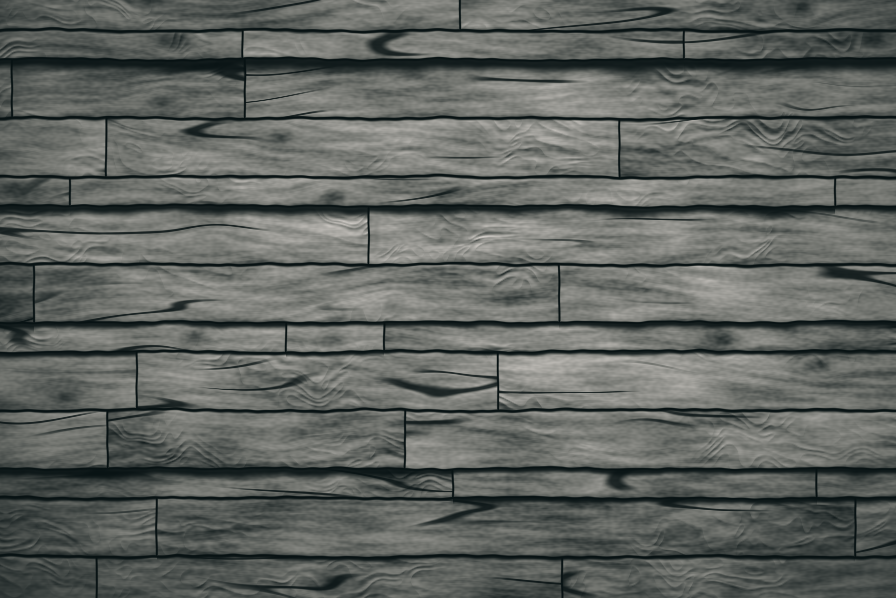
This texture is drawn by a Shadertoy shader. Its source:

```glsl
const float ASPECT = 1.5;
const int ROW_COUNT = 13;
const float THIN = 0.0488;          // height of a narrow row
const float THICK = 0.0977;         // height of a wide row
const float FIRST_THIN = 0.0508;    // top of the first narrow row
const float GAP = 0.0022;
const float EDGE_WEAR = 0.0035;
const float SHADOW_REACH = 0.034;
const float BASE_TONE = 0.64;
const float TONE_SPREAD = 0.20;
const float GRAIN_CONTRAST = 0.42;
const float CARVE_LIGHT = 0.36;
const float VIGNETTE = 1.25;
const vec3 DARK = vec3(0.03, 0.07, 0.075);
const vec3 MIDDLE = vec3(0.44, 0.45, 0.43);
const vec3 PALE = vec3(0.72, 0.71, 0.69);

// Each row: first joint, second joint, how far it stands out
const vec3 ROWS[ROW_COUNT] = vec3[](
    vec3(0.770, 2.000, 0.5), vec3(0.406, 1.145, 0.9), vec3(0.020, 0.410, 0.3),
    vec3(0.178, 1.037, 0.4), vec3(0.117, 1.398, 0.7), vec3(0.617, 2.000, 0.3),
    vec3(0.057, 0.936, 0.6), vec3(0.479, 0.643, 0.3), vec3(0.229, 0.834, 0.3),
    vec3(0.180, 0.678, 0.8), vec3(0.758, 1.367, 0.4), vec3(0.262, 1.432, 0.3),
    vec3(0.162, 0.941, 0.2));

struct Plank { float left, right, id, relief; };

float hash(float n) {
    n = fract(n * 0.1031 + 0.37);
    n *= n + 33.33;
    return fract(n * (n + n));
}

vec2 gradientAt(vec2 cell) {
    vec3 h = fract(cell.xyx * vec3(0.1031, 0.1030, 0.0973));
    h += dot(h, h.yzx + 33.33);
    float angle = 6.2832 * fract((h.x + h.y) * h.z);
    return vec2(cos(angle), sin(angle));
}

float noise(vec2 p) {
    vec2 i = floor(p), f = p - i;
    vec2 u = f * f * f * (f * (f * 6.0 - 15.0) + 10.0);
    vec2 e = vec2(1.0, 0.0);
    float low = mix(dot(gradientAt(i), f), dot(gradientAt(i + e), f - e), u.x);
    float high = mix(dot(gradientAt(i + e.yx), f - e.yx), dot(gradientAt(i + 1.0), f - 1.0), u.x);
    return 1.4 * mix(low, high, u.y);
}

float fbm(vec2 p) {
    float sum = 0.0, amp = 0.6;
    for (int i = 0; i < 3; i++) {
        sum += amp * noise(p);
        p = p * 2.03 + 17.3;
        amp *= 0.6;
    }
    return sum;
}

float rowTop(int row) {
    float k = floor((float(row) - 1.0) / 3.0);
    float m = float(row) - 1.0 - 3.0 * k;
    return FIRST_THIN + k * (THIN + 2.0 * THICK) + min(m, 1.0) * THIN + max(m - 1.0, 0.0) * THICK;
}

Plank plankAt(int row, float x) {
    vec3 r = ROWS[row];
    float index = step(r.x, x) + step(r.y, x);
    float left = x < r.x ? -0.1 : (x < r.y ? r.x : r.y);
    float right = x < r.x ? r.x : (x < r.y ? r.y : ASPECT + 0.1);
    float id = float(row) * 3.0 + index;
    return Plank(left, right, id, r.z + 0.3 * (hash(id + 5.0) - 0.5));
}

// Bends the grain around a knot and tilts it for each plank
vec2 grainSpace(vec2 p, vec2 knot, float id) {
    vec2 d = (p - knot) * vec2(1.0, 1.7);
    p.y -= 0.8 * (p.y - knot.y) * exp(-dot(d, d) * 450.0);
    p.y += p.x * 0.14 * (hash(id + 9.0) - 0.5);
    p += vec2(7.3, 3.1) * id;
    p.y += 0.014 * noise(p * vec2(4.0, 9.0));
    return p;
}

// x: fibre tone, y: carved height
vec2 woodSurface(vec2 q) {
    float fibre = fbm(q * vec2(8.0, 75.0));
    float rough = smoothstep(-0.05, 0.45, noise(q * vec2(3.5, 8.0) + 4.0));
    float tear = 1.0 - 2.0 * abs(noise(q * vec2(13.0, 48.0) + 1.5 * noise(q * 16.0)));
    return vec2(fibre, 0.5 * fibre + rough * tear);
}

void mainImage(out vec4 fragColor, in vec2 fragCoord) {
    vec2 uv = fragCoord / iResolution.xy;
    vec2 p = vec2(uv.x * ASPECT, 1.0 - uv.y);   // y runs downward
    float pixel = 1.0 / iResolution.y;

    // Plank layout with worn edges
    vec2 w = p + EDGE_WEAR * vec2(0.3 * noise(p * vec2(9.0, 30.0)),
                                  noise(p * vec2(6.0, 4.0)) + 0.6 * noise(p * vec2(32.0, 12.0)));
    int row = 0;
    for (int r = 1; r < ROW_COUNT; r++) row += int(step(rowTop(r), w.y));
    Plank plank = plankAt(row, w.x);
    Plank above = plankAt(max(row - 1, 0), w.x);
    float top = rowTop(row), bottom = rowTop(row + 1);
    float fromTop = w.y - top;
    float edge = min(min(fromTop, bottom - w.y), min(w.x - plank.left, plank.right - w.x));

    // Fibres, carving and broad stains
    vec2 knot = vec2(mix(plank.left, plank.right, 0.15 + 0.7 * hash(plank.id + 2.0)),
                     mix(top, bottom, 0.2 + 0.6 * hash(plank.id + 3.0)));
    vec2 q = grainSpace(p, knot, plank.id);
    vec2 wood = woodSurface(q);
    float carve = woodSurface(q + vec2(0.0, 0.003)).y - wood.y;
    float tone = BASE_TONE + TONE_SPREAD * (hash(plank.id + 1.0) - 0.5);
    tone += GRAIN_CONTRAST * wood.x + CARVE_LIGHT * carve;
    tone += 0.24 * noise(q * vec2(4.0, 11.0)) + 0.10 * noise(p * vec2(90.0, 210.0));

    // Knot core and open cracks
    vec2 k = (p - knot) * vec2(1.0, 1.8);
    tone -= 0.3 * step(0.45, hash(plank.id + 4.0)) * exp(-dot(k, k) * 2600.0);
    float split = abs(noise(q * vec2(3.0, 26.0) + 8.0));
    float open = smoothstep(0.12, 0.42, noise(q * vec2(3.0, 13.0) + 21.0));
    tone *= 1.0 - 0.85 * open * smoothstep(0.10, 0.02, split);

    // Lit upper edge, cast shadow and gap
    tone += 0.16 * exp(-abs(fromTop - 0.004) / 0.002);
    float reach = 0.006 + SHADOW_REACH * max(above.relief - plank.relief, 0.0);
    reach *= 1.0 + 0.5 * noise(vec2(p.x * 9.0, plank.id));
    tone *= mix(0.08, 1.0, smoothstep(0.25 * reach, reach, fromTop));
    tone *= mix(0.72, 1.0, smoothstep(0.0, 0.009, bottom - w.y));
    tone *= smoothstep(0.0003, GAP + 0.5 * pixel, edge);

    // Falloff toward the corners and colour ramp
    vec2 fromCentre = uv - vec2(0.53, 0.55);
    tone *= 1.0 - VIGNETTE * dot(fromCentre, fromCentre);
    tone = clamp(tone, 0.0, 1.15);
    vec3 color = mix(DARK, MIDDLE, min(2.0 * tone, 1.0));
    color = mix(color, PALE, max(2.0 * tone - 1.0, 0.0));
    fragColor = vec4(color, 1.0);
}
```
